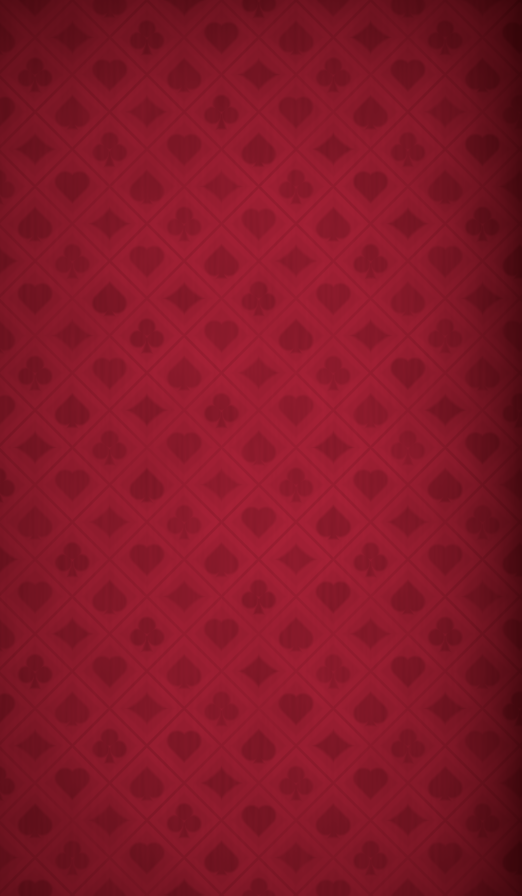
Give the GLSL for this pattern, as a WebGL 2 fragment shader.

```glsl
#version 300 es
precision highp float;
uniform vec2 u_resolution;
out vec4 fragColor;

const float REPEATS_ACROSS = 7.0;
const vec2 LATTICE_SHIFT = vec2(0.94, 0.03);
const vec3 DEEP_RED = vec3(0.30, 0.04, 0.07);
const vec3 BRIGHT_RED = vec3(0.62, 0.12, 0.20);
const float BASE_LEVEL = 0.635;
const float SUIT_DARKNESS = 0.12;
const float SUIT_SOFTNESS = 0.05;
const float LINE_HALF_WIDTH = 0.03;
const float LINE_DARKNESS = 0.09;
const float BAND_HALF_WIDTH = 0.19;
const float BAND_GLOW = 0.035;
const float MOTTLE = 0.05;
const float WEAVE = 0.035;
const float LEFT_SHADE = 0.24;
const float RIGHT_SHADE = 0.52;
const float TOP_SHADE = 0.32;
const float BOTTOM_SHADE = 0.22;

float hash(vec2 p) {
    vec3 h = fract(p.xyx * vec3(0.1031, 0.1030, 0.0973));
    h += dot(h, h.yzx + 33.33);
    return fract((h.x + h.y) * h.z);
}

float cornerSlope(vec2 cell, vec2 offset) {
    float angle = 6.28318 * hash(cell);
    return dot(vec2(cos(angle), sin(angle)), offset);
}

float gradientNoise(vec2 p) {
    vec2 i = floor(p), f = p - i;
    vec2 w = f * f * f * (f * (f * 6.0 - 15.0) + 10.0);
    vec2 e = vec2(1.0, 0.0);
    return mix(mix(cornerSlope(i, f), cornerSlope(i + e, f - e), w.x),
               mix(cornerSlope(i + e.yx, f - e.yx), cornerSlope(i + 1.0, f - 1.0), w.x), w.y);
}

float fractalNoise(vec2 p) {
    float sum = 0.0, amplitude = 1.0;
    for (int i = 0; i < 4; i++) {
        sum += amplitude * gradientNoise(p);
        p = p * 2.03 + 17.0;
        amplitude *= 0.5;
    }
    return sum;
}

// Suit shapes: signed distances, negative inside
float heart(vec2 p) {
    const float size = 0.76;
    p = vec2(abs(p.x), p.y + 0.44) / size;
    if (p.x + p.y > 1.0) return size * (length(p - vec2(0.25, 0.75)) - 0.35355);
    vec2 top = p - vec2(0.0, 1.0);
    vec2 side = p - 0.5 * max(p.x + p.y, 0.0);
    return size * sqrt(min(dot(top, top), dot(side, side))) * sign(p.x - p.y);
}

float stem(vec2 p) {
    float halfWidth = 0.05 + 0.3 * max(-p.y - 0.2, 0.0);
    return max(abs(p.x) - halfWidth, abs(p.y + 0.25) - 0.21);
}

float club(vec2 p) {
    float top = length(p - vec2(0.0, 0.22)) - 0.23;
    float side = length(vec2(abs(p.x) - 0.23, p.y + 0.09)) - 0.225;
    return min(min(top, side), stem(p));
}

float diamond(vec2 p) {
    vec2 s = pow(abs(p) / vec2(0.52, 0.42), vec2(0.85));
    return 0.28 * (s.x + s.y - 1.0);
}

float suitDistance(int suit, vec2 p) {
    if (suit == 0) return diamond(p);
    if (suit == 1) return club(p);
    if (suit == 2) return heart(p);
    return min(heart(vec2(p.x, -p.y)), stem(p));
}

void main() {
    vec2 uv = gl_FragCoord.xy / u_resolution;
    vec2 p = gl_FragCoord.xy / u_resolution.x;
    float pixel = 2.0 * REPEATS_ACROSS / u_resolution.x;

    // Diagonal lattice, with suits cycling every four cells
    vec2 u = p * 2.0 * REPEATS_ACROSS - LATTICE_SHIFT;
    vec2 id = floor(0.5 * vec2(u.x + u.y, u.x - u.y) + 0.5);
    vec2 q = u - vec2(id.x + id.y, id.x - id.y);
    int suit = int(mod(3.0 * id.x - 2.0 * id.y + 2.5, 4.0));

    // Suit stamp, grooved line and lighter band
    float soft = max(SUIT_SOFTNESS, pixel);
    float stamp = 1.0 - smoothstep(-soft, soft, suitDistance(suit, q));
    float edge = (1.0 - abs(q.x) - abs(q.y)) * 0.7071;
    float groove = 1.0 - smoothstep(LINE_HALF_WIDTH - 0.5 * pixel, LINE_HALF_WIDTH + pixel, edge);
    float band = 1.0 - smoothstep(BAND_HALF_WIDTH - soft, BAND_HALF_WIDTH + soft, edge);

    // Uneven print, mottled cloth and upright threads
    float wear = 0.8 + 0.4 * hash(id + 40.0);
    float mottle = fractalNoise(p * 5.0 + 3.0);
    float weave = gradientNoise(vec2(p.x * 130.0, p.y * 9.0));
    float tone = 1.0 - SUIT_DARKNESS * wear * stamp + BAND_GLOW * band;
    tone -= LINE_DARKNESS * groove * (0.8 + 0.6 * mottle);
    tone += MOTTLE * mottle + WEAVE * weave * (0.6 + 0.8 * stamp);

    // Shading toward the four sides
    float light = (1.0 - LEFT_SHADE * pow(1.0 - uv.x, 4.0)) * (1.0 - RIGHT_SHADE * pow(uv.x, 7.0));
    light *= (1.0 - TOP_SHADE * pow(uv.y, 8.0)) * (1.0 - BOTTOM_SHADE * pow(1.0 - uv.y, 6.0));

    float level = BASE_LEVEL * tone * light;
    float ramp = (level - DEEP_RED.r) / (BRIGHT_RED.r - DEEP_RED.r);
    fragColor = vec4(clamp(mix(DEEP_RED, BRIGHT_RED, ramp), 0.0, 1.0), 1.0);
}
```
